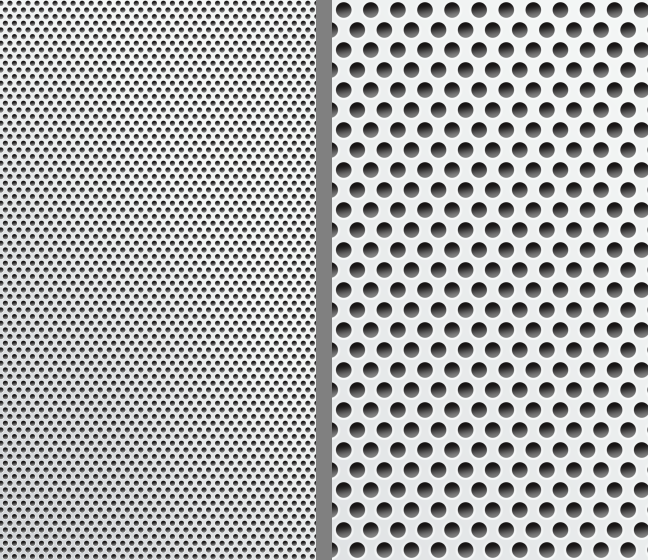
Left, the full canvas; right, a detail of the centre.
Give the GLSL for this texture, as a Shadertoy shader.

```glsl
#define COLUMNS 35.0
#define ROWS 84.0
#define ROW_SHIFT 0.1
#define HOLE_RADIUS 0.0082
#define RIM_WIDTH 0.0024
#define SHEET_LIGHT vec3(0.955, 0.965, 0.962)
#define SHEET_SHADE vec3(0.81, 0.82, 0.835)
#define RIM_COLOR vec3(0.98, 0.985, 0.985)
#define HOLE_DARK vec3(0.09, 0.08, 0.08)
#define HOLE_GREY vec3(0.49, 0.49, 0.49)

// Slow layered waves, about -1 to 1
float waves(vec2 p) {
    return 0.5 * sin(dot(p, vec2(5.1, 3.7)) + 1.3)
         + 0.3 * sin(dot(p, vec2(-9.3, 7.9)))
         + 0.2 * sin(dot(p, vec2(17.0, 13.0)) + 2.1);
}

// Offset from the nearest hole centre in the staggered grid
vec2 holeOffset(vec2 p, vec2 pitch, out vec2 cell) {
    float row = floor(p.y / pitch.y);
    float shift = ROW_SHIFT + 0.5 * mod(row + 1.0, 2.0);
    float column = floor(p.x / pitch.x - shift + 0.5);
    cell = vec2(column, row);
    return p - vec2(column + shift, row + 0.5) * pitch;
}

// Polished sheet, greyer toward the lower left
vec3 sheetColor(vec2 uv) {
    float light = smoothstep(-0.1, 0.95, 0.75 * uv.y + 0.55 * uv.x);
    light += 0.08 * waves(uv);
    return mix(SHEET_SHADE, SHEET_LIGHT, clamp(light, 0.0, 1.0));
}

// Hole interior: shadow under the upper edge, grey below
vec3 holeColor(vec2 local, vec2 cell) {
    float glow = smoothstep(-0.75, 0.95, 0.2 * local.x - local.y);
    glow *= 1.0 + 0.08 * waves(cell * 1.7);
    return mix(HOLE_DARK, HOLE_GREY, glow);
}

void mainImage(out vec4 fragColor, in vec2 fragCoord) {
    vec2 uv = fragCoord / iResolution.xy;
    vec2 p = fragCoord / iResolution.x;
    float pixel = 1.0 / iResolution.x;
    vec2 pitch = vec2(1.0 / COLUMNS, iResolution.y / iResolution.x / ROWS);

    vec2 cell;
    vec2 offset = holeOffset(p, pitch, cell);
    float edge = length(offset) - HOLE_RADIUS;

    // Bright pressed rim, strongest on the lower side
    vec3 color = sheetColor(uv);
    float rim = 1.0 - smoothstep(0.0, RIM_WIDTH, abs(edge - 0.5 * RIM_WIDTH));
    float lowerSide = 0.6 - 0.4 * offset.y / max(length(offset), 0.0001);
    color = mix(color, RIM_COLOR, rim * lowerSide);

    // Punched hole
    float hole = 1.0 - smoothstep(-0.7 * pixel, 0.7 * pixel, edge);
    color = mix(color, holeColor(offset / HOLE_RADIUS, cell), hole);

    fragColor = vec4(color, 1.0);
}
```
